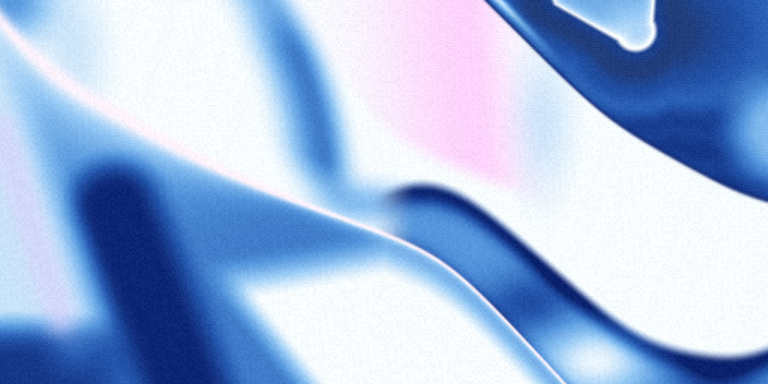
This background is drawn by a Shadertoy shader. Its source:

```glsl
// Flowing satin sheets in navy, sky blue and white with a pink sheen.
// Each fold is a line with soft bends; a scalar light value is shaded per sheet
// and turned into colour by a five-step blue ramp.

const vec3 NAVY  = vec3(0.04, 0.13, 0.43);
const vec3 ROYAL = vec3(0.14, 0.34, 0.68);
const vec3 SKY   = vec3(0.32, 0.58, 0.86);
const vec3 PALE  = vec3(0.59, 0.79, 0.96);
const vec3 WHITE = vec3(0.97, 0.99, 1.00);
const vec3 PINK  = vec3(1.00, 0.81, 0.99);
const vec3 BLUSH = vec3(1.00, 0.95, 0.99);
const vec3 SLATE = vec3(0.16, 0.25, 0.44);
const float GRAIN = 0.045;
const float GRAIN_CELLS = 256.0;

float hash(vec2 p) {
    return fract(sin(dot(p, vec2(127.1, 311.7))) * 43758.5453);
}

// Smooth change of slope around x0, as wide as w
float bend(float x, float x0, float w, float slope) {
    return slope * w * log(1.0 + exp((x - x0) / w));
}

float bell(float x, float w) {
    return exp(-x * x / (w * w));
}

float spot(vec2 p, vec2 centre, vec2 radius) {
    vec2 q = (p - centre) / radius;
    return exp(-dot(q, q));
}

// x: distance to the segment, y: position along it
vec2 segment(vec2 p, vec2 a, vec2 b) {
    float t = clamp(dot(p - a, b - a) / dot(b - a, b - a), 0.0, 1.0);
    return vec2(length(p - mix(a, b, t)), t);
}

// Heights of the four fold lines
float ridgeLine(float x) {
    return 0.946 - 1.2 * x + bend(x, 0.11, 0.05, 0.6)
         + bend(x, 0.55, 0.12, 0.25) + bend(x, 1.16, 0.055, -0.73);
}
float cornerLine(float x) {
    return 2.265 - x + bend(x, 1.58, 0.05, 0.45) + bend(x, 1.93, 0.04, 0.3);
}
float creaseLine(float x) {
    return 0.05 + 0.45 * x + bend(x, 1.14, 0.06, -1.35)
         + bend(x, 1.67, 0.06, 0.75) + bend(x, 1.93, 0.04, 0.6);
}
float sheenLine(float x) {
    return 1.84 - 1.2 * x + bend(x, 1.03, 0.03, 0.8);
}

vec3 ramp(float light) {
    float s = clamp(light, 0.0, 1.0) * 4.0;
    vec3 c = mix(NAVY, ROYAL, clamp(s, 0.0, 1.0));
    c = mix(c, SKY, clamp(s - 1.0, 0.0, 1.0));
    c = mix(c, PALE, clamp(s - 2.0, 0.0, 1.0));
    return mix(c, WHITE, clamp(s - 3.0, 0.0, 1.0));
}

// Bright upper sheet with a blue valley and a pink sheen
vec3 upperSheet(vec2 p, float ridge) {
    float s = p.x - 0.85 + 0.6 * (p.y - 0.5) * (p.y - 0.5);
    float valley = bell(s, s < 0.0 ? 0.085 : 0.055) * smoothstep(0.0, 0.12, ridge);
    float light = 1.02 - 0.62 * valley * (1.0 - 0.35 * smoothstep(0.85, 1.0, p.y));
    light -= 0.5 * spot(p, vec2(0.03, 1.0), vec2(0.10, 0.10));
    light -= 0.12 * spot(p, vec2(0.2, 0.85), vec2(0.09, 0.2));
    light -= 0.32 * spot(p, vec2(0.95, 0.47), vec2(0.13, 0.055));
    light -= 0.13 * spot(p, vec2(1.41, 0.68), vec2(0.09, 0.2));
    float across = p.x - 1.24 - 0.1 * (0.7 - p.y);
    float sheen = bell(across, across < 0.0 ? 0.24 : 0.10);
    sheen *= smoothstep(-0.01, 0.06, p.y - sheenLine(p.x));
    return mix(ramp(light), PINK, 0.9 * sheen);
}

// Blue fold between the crease and the ridge
float foldLight(vec2 p, float depth, float ridge) {
    float light = 0.52 - 0.32 * spot(p, vec2(1.38, 0.21), vec2(0.12, 0.08));
    light += 0.45 * spot(p, vec2(1.55, 0.06), vec2(0.14, 0.09));
    light -= 0.35 * spot(p, vec2(1.86, 0.0), vec2(0.12, 0.06));
    light -= 0.5 * bell(depth - 0.008, 0.03);
    return light - 0.35 * exp(-max(ridge, 0.0) / 0.012);
}

// Lower sheet: blue slope, dark hollow, white pool and lavender streaks
vec3 lowerSheet(vec2 p, float depth) {
    float light = 0.4 + 0.6 * exp(-depth / mix(0.12, 0.012, smoothstep(0.0, 0.8, p.x)));
    float poolStart = 0.03 + 0.45 * max(1.0 - p.x, 0.0);
    float pool = smoothstep(poolStart - 0.05, poolStart + 0.07, depth)
               * smoothstep(-0.04, 0.09, p.x - 0.52 - 0.8 * (0.32 - p.y));
    light = mix(light, 1.02, pool);
    float hollow = segment(p, vec2(0.30, 0.46), vec2(0.50, -0.05)).x;
    light = mix(light, 0.02, 1.0 - smoothstep(0.05, 0.17, hollow));
    float left = 1.0 - smoothstep(-0.06, 0.08, p.x - 0.10 - 0.34 * (0.61 - p.y));
    left *= smoothstep(0.08, 0.2, p.y);
    light = mix(light, 0.88, left);
    float base = (1.0 - smoothstep(0.06, 0.2, p.y)) * (1.0 - smoothstep(0.2, 0.4, p.x));
    light = mix(light, 0.1 + 0.2 * spot(p, vec2(0.2, 0.1), vec2(0.07)), base);
    float streak = bell(segment(p, vec2(0.0, 0.66), vec2(0.16, 0.17)).x, 0.045);
    return mix(ramp(light), vec3(0.85, 0.82, 0.98), 0.65 * streak);
}

// Dark corner with contour bands, a glossy drop and a soft bulge
vec3 cornerSheet(vec2 p, float edge, float aa) {
    vec2 seg = segment(p, vec2(1.58, 1.06), vec2(1.655, 0.92));
    float drop = seg.x - 0.05 - 0.1 * (1.0 - seg.y);
    float contour = drop - 0.6 * max(p.x - 1.75, 0.0);
    float light = 0.12 + 0.16 * bell(contour - 0.14, 0.045) + 0.02 * sin(contour * 90.0);
    float bulge = length((p - vec2(2.05, 0.66)) / vec2(0.2, 0.19));
    light = mix(light, 0.68, 1.0 - smoothstep(0.3, 1.05, bulge));
    light += 0.6 * bell(edge - 0.025, 0.012) * (1.0 - smoothstep(1.3, 1.47, p.x));
    vec3 color = mix(ramp(light), SLATE, 0.6 * bell(contour - 0.055, 0.035));
    float gloss = 0.6 + 0.45 * exp(min(drop, 0.0) / 0.015)
                + 0.2 * spot(p, vec2(1.64, 0.92), vec2(0.07));
    return mix(color, ramp(gloss), 1.0 - smoothstep(-aa, 0.008 + aa, drop));
}

void mainImage(out vec4 fragColor, in vec2 fragCoord) {
    vec2 p = fragCoord / iResolution.xy * vec2(2.0, 1.0);
    float aa = 1.5 / iResolution.y;
    float ridge = (p.y - ridgeLine(p.x)) * 0.8;
    float corner = (p.y - cornerLine(p.x)) * 0.75;
    float crease = (p.y - creaseLine(p.x)) * 0.8;

    // Stack the sheets
    vec3 color = upperSheet(p, ridge);
    float fold = (1.0 - smoothstep(-0.008, 0.022, crease)) * smoothstep(0.96, 1.09, p.x);
    color = mix(color, ramp(foldLight(p, -crease, ridge)), fold);
    color = mix(lowerSheet(p, max(-ridge, 0.0)), color, smoothstep(-aa, aa, ridge));
    color = mix(color, cornerSheet(p, corner, aa), smoothstep(-aa, aa, corner));

    // Bright ridge, dark corner seam and grain
    float rimWidth = mix(0.022, 0.005, smoothstep(0.1, 1.0, p.x));
    color = mix(color, BLUSH, 0.9 * bell(ridge, rimWidth));
    color = mix(color, NAVY, 0.7 * bell(corner, 0.005));
    color += GRAIN * (hash(floor(p * GRAIN_CELLS)) - 0.5);
    fragColor = vec4(clamp(color, 0.0, 1.0), 1.0);
}
```
